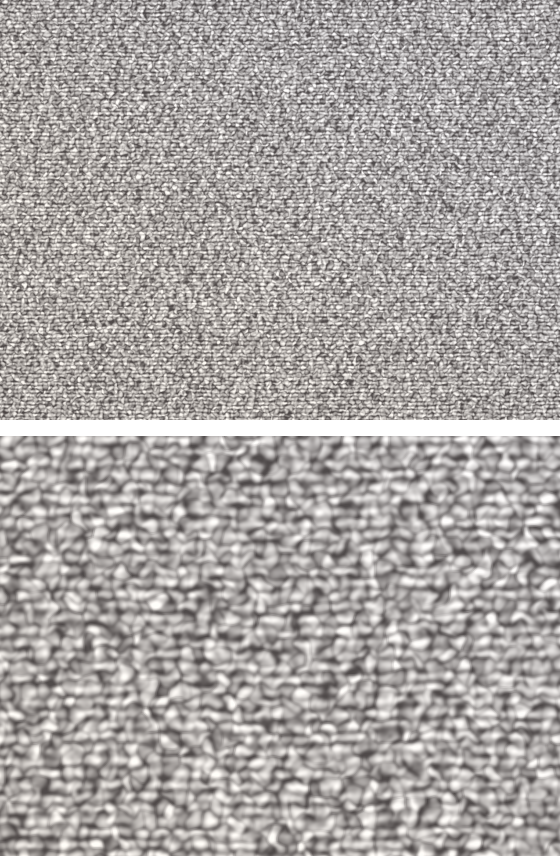
Top: the whole. Bottom: its middle third, enlarged.
Write a Shadertoy shader that draws this texture.

```glsl
const float ROWS = 106.0;                // loop rows per canvas height
const float LOOP_PITCH = 1.0;            // loop spacing along a row, in rows
const vec2 LOOP_RADIUS = vec2(0.74, 0.52);
const vec2 LOOP_JITTER = vec2(0.70, 0.45);
const float LOOP_TILT = 2.2;
const float LOOP_FLOOR = -0.25;
const float BLEND = 7.0;                 // sharpness of the creases
const float WARP = 0.8;
const float MEAN_TONE = 0.55;
const float RELIEF = 0.50;
const float YARN_VARIATION = 0.46;
const vec2 GRAIN_SCALE = vec2(165.0, 215.0);
const float GRAIN = 0.42;
const float GROOVE = 0.12;
const float STREAK = 0.09;
const float MOTTLE = 0.07;
const float SEAM = 0.12;
const float SOFTNESS = 0.0007;           // sample offset in canvas heights
const vec3 SHADOW = vec3(0.30, 0.28, 0.28);
const vec3 WOOL = vec3(0.96, 0.95, 0.94);
const vec3 WARM = vec3(1.008, 1.0, 0.985);
const vec3 COOL = vec3(0.994, 0.998, 1.012);
const float TAU = 6.2831853;

vec3 hash3(vec2 p) {
    vec3 q = fract(p.xyx * vec3(0.1031, 0.1030, 0.0973));
    q += dot(q, q.yxz + 33.33);
    return fract((q.xxy + q.yzz) * q.zyx);
}

float valueNoise(vec2 p) {
    vec2 cell = floor(p);
    vec2 f = fract(p);
    f = f * f * (3.0 - 2.0 * f);
    float low = mix(hash3(cell).x, hash3(cell + vec2(1, 0)).x, f.x);
    float high = mix(hash3(cell + vec2(0, 1)).x, hash3(cell + vec2(1, 1)).x, f.x);
    return mix(low, high, f.y);
}

// Softly merged yarn loops: x = height, y = yarn tone around zero
vec2 yarnLoops(vec2 q) {
    float weightSum = exp(BLEND * LOOP_FLOOR);
    float toneSum = -0.1 * weightSum;
    float baseRow = floor(q.y);
    for (int j = -1; j <= 1; j++) {
        float row = baseRow + float(j);
        float shift = hash3(vec2(row, 7.0)).x;
        float baseColumn = floor(q.x / LOOP_PITCH - shift);
        for (int i = -1; i <= 1; i++) {
            float column = baseColumn + float(i);
            vec3 rnd = hash3(vec2(column, row) + 19.0);
            vec3 look = hash3(vec2(column, row) + 531.0);
            vec2 centre = vec2((column + shift + 0.5) * LOOP_PITCH, row + 0.5);
            vec2 d = q - centre - (rnd.xy - 0.5) * LOOP_JITTER;
            float angle = (rnd.z - 0.4) * LOOP_TILT;
            float c = cos(angle);
            float s = sin(angle);
            d = vec2(c * d.x + s * d.y, c * d.y - s * d.x) / LOOP_RADIUS;
            float height = 1.0 - dot(d, d) * mix(0.8, 1.25, look.y);
            float weight = exp(BLEND * height);

            // Contrast with the next loop, so tones even out over a distance
            float nextTone = hash3(vec2(column + 1.0, row) + 531.0).x;
            weightSum += weight;
            toneSum += weight * 0.7 * (look.x - nextTone);
        }
    }
    return vec2(log(weightSum) / BLEND, toneSum / weightSum);
}

float carpetTone(vec2 p) {
    vec2 q = p * ROWS;
    q.y += 0.5 * valueNoise(p * vec2(9.0, 5.0));

    // Uneven twist breaks up the loop outlines
    vec2 twist = vec2(valueNoise(q * 1.1 + 61.0), valueNoise(q * 1.1 + 157.0)) - 0.5;
    vec2 loops = yarnLoops(q + WARP * twist);
    float streak = valueNoise(vec2(q.x * 0.25, q.y * 0.85) + 41.0);
    float mottle = 0.5 * valueNoise(p * vec2(5.0, 7.0) + 3.0)
                 + 0.5 * valueNoise(p * vec2(13.0, 21.0) + 87.0);
    float grain = valueNoise(vec2(p.x + 0.4 * p.y, p.y - 0.4 * p.x) * GRAIN_SCALE + 211.0);

    float tone = MEAN_TONE + RELIEF * (loops.x - 0.55);
    tone += YARN_VARIATION * loops.y;
    tone += GRAIN * (grain - 0.5);
    tone += STREAK * (streak - 0.5) + MOTTLE * (mottle - 0.5);
    tone -= GROOVE * (0.4 + streak) * cos(TAU * q.y);

    // Faint broken seam across one row
    float seamBand = 1.0 - smoothstep(0.002, 0.007, abs(p.y - 0.755));
    float seamSpan = smoothstep(0.55, 0.75, p.x) * (1.0 - smoothstep(1.05, 1.2, p.x));
    tone -= SEAM * seamBand * seamSpan * valueNoise(p * 35.0);
    return clamp(tone, 0.0, 1.06);
}

void mainImage(out vec4 fragColor, in vec2 fragCoord) {
    // Four samples soften the fibres
    vec2 p = fragCoord / iResolution.y;
    float tone = 0.0;
    for (int k = 0; k < 4; k++) {
        vec2 corner = vec2(float(k % 2), float(k / 2)) * 2.0 - 1.0;
        tone += 0.25 * carpetTone(p + corner * SOFTNESS);
    }

    // Broad light: a paler middle, cooler towards the upper right
    vec2 uv = fragCoord / iResolution.xy;
    vec2 fromMiddle = uv - vec2(0.42, 0.58);
    tone += 0.015 - 0.07 * dot(fromMiddle, fromMiddle);
    vec3 tint = mix(WARM, COOL, smoothstep(0.5, 1.6, uv.x + uv.y));
    fragColor = vec4(mix(SHADOW, WOOL, tone) * tint, 1.0);
}
```
